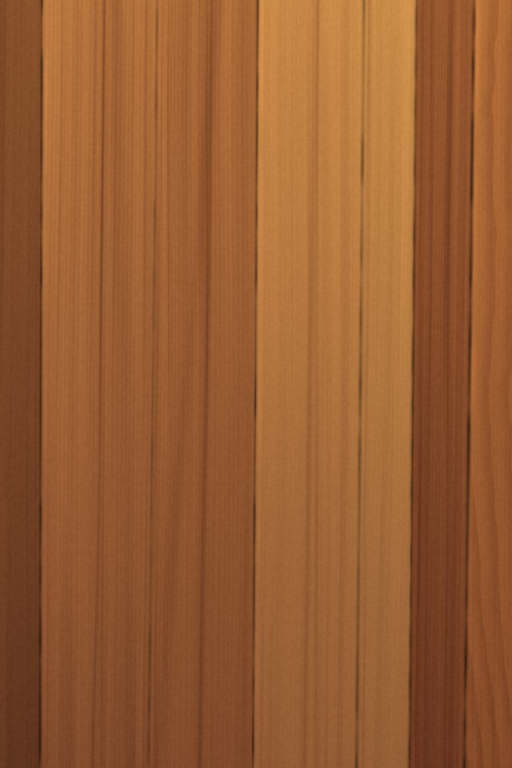
Write a WebGL 2 fragment shader that draws this texture.

```glsl
#version 300 es
precision highp float;
// Vertical wooden boards with fine straight grain, soft brown seams and light falling from above.
uniform vec2 u_resolution;
out vec4 outColor;

const int BOARDS = 7;
const int SEAMS = 6;
const int STREAKS = 12;

// Board tones from left to right, and how strongly each board is grained.
const vec3 BOARD_TONE[BOARDS] = vec3[](
  vec3(0.475, 0.272, 0.152), vec3(0.615, 0.372, 0.208), vec3(0.590, 0.350, 0.195),
  vec3(0.705, 0.460, 0.252), vec3(0.715, 0.478, 0.260), vec3(0.540, 0.302, 0.168),
  vec3(0.620, 0.362, 0.192));
const float BOARD_GRAIN[BOARDS] = float[](0.6, 0.9, 1.0, 0.5, 0.45, 1.1, 0.6);

// Seams: foot position, lean towards the top, darkness, half width.
const vec4 SEAM[SEAMS] = vec4[](
  vec4(0.078, 0.004, 0.36, 0.0030), vec4(0.290, 0.017, 0.17, 0.0030),
  vec4(0.494, 0.010, 0.34, 0.0026), vec4(0.696, 0.015, 0.27, 0.0036),
  vec4(0.799, 0.014, 0.30, 0.0030), vec4(0.907, 0.019, 0.40, 0.0034));

// Long dark streaks: foot position, lean, darkness, half width.
const vec4 STREAK[STREAKS] = vec4[](
  vec4(0.184, 0.018, 0.17, 0.003), vec4(0.255, -0.025, 0.10, 0.014),
  vec4(0.305, 0.120, 0.12, 0.012), vec4(0.390, 0.025, 0.17, 0.005),
  vec4(0.302, 0.014, 0.10, 0.003), vec4(0.595, 0.018, 0.10, 0.006),
  vec4(0.615, 0.008, 0.11, 0.003), vec4(0.708, 0.012, 0.14, 0.004),
  vec4(0.815, 0.008, 0.17, 0.005), vec4(0.832, 0.010, 0.14, 0.004),
  vec4(0.868, 0.016, 0.10, 0.005), vec4(0.890, 0.020, 0.14, 0.010));

const vec3 LIGHT_FOOT = vec3(0.81, 0.77, 0.80);
const vec3 LIGHT_TOP = vec3(1.13, 1.18, 1.12);
const vec3 STAIN = vec3(0.85, 1.10, 1.08);   // dark wood loses more green and blue
const float FINE_LINES = 125.0;
const float EDGE_GLOW = 0.25;

float hash(vec2 p) {
  vec3 q = fract(vec3(p.xyx) * 0.1031);
  q += dot(q, q.yzx + 33.33);
  return fract((q.x + q.y) * q.z);
}

float noise(vec2 p) {
  vec2 cell = floor(p), f = fract(p);
  f = f * f * (3.0 - 2.0 * f);
  return mix(mix(hash(cell), hash(cell + vec2(1, 0)), f.x),
             mix(hash(cell + vec2(0, 1)), hash(cell + vec2(1, 1)), f.x), f.y);
}

float signedNoise(vec2 p) { return 2.0 * noise(p) - 1.0; }

// Soft profile of a line: 1 on its axis, fading over its half width.
float line(float d, float halfWidth) { return exp(-d * d / (halfWidth * halfWidth)); }

// Grain along a board: faint bands, sparse thin lines and fine growth lines.
float grain(vec2 p, float id) {
  float bend = 0.006 * signedNoise(vec2(p.x * 5.0 + id * 7.0, p.y * 1.4));
  float x = p.x + bend - 0.010 * p.y;
  float broad = signedNoise(vec2(x * 19.0 + id * 31.0, p.y * 0.6));
  float narrow = signedNoise(vec2(x * 65.0 + id * 17.0, p.y * 0.7));
  float thin = smoothstep(0.62, 0.92, noise(vec2(x * 120.0 + id * 5.0, p.y * 0.9)));
  float growth = sin(6.2832 * (x * FINE_LINES + 1.4 * noise(vec2(x * 30.0, p.y * 0.8))));
  float fibre = signedNoise(vec2(x * 210.0, p.y * 3.0 + id * 9.0));
  return 0.045 * broad + 0.055 * narrow + 0.085 * thin + 0.020 * growth + 0.022 * fibre - 0.015;
}

// Wavy figure of the flat-sawn board at the right.
float flatSawn(vec2 p) {
  float wave = 0.016 * signedNoise(vec2(p.x * 6.0, p.y * 4.0))
             + 0.004 * signedNoise(vec2(p.x * 20.0, p.y * 20.0));
  float sweep = 0.13 * pow(max(0.62 - p.y, 0.0), 1.4);
  float ring = fract((p.x + wave - sweep) * 27.0);
  return 0.10 * smoothstep(0.25, 0.88, ring) * (1.0 - smoothstep(0.88, 1.0, ring)) - 0.03;
}

void main() {
  vec2 uv = gl_FragCoord.xy / u_resolution;
  vec2 p = vec2(uv.x, uv.y * 1.5);
  float pixel = 1.0 / u_resolution.x;

  // Find the board, and gather seam shade and the lit edge beside each seam.
  int board = 0;
  float seamShade = 0.0, glow = 0.0;
  vec3 tone = BOARD_TONE[0];
  for (int i = 0; i < SEAMS; i++) {
    vec4 s = SEAM[i];
    float d = uv.x - s.x - s.y * uv.y;
    if (d > 0.0) board = i + 1;
    tone = mix(tone, BOARD_TONE[i + 1], smoothstep(-pixel, pixel, d));
    float wear = 0.55 + 0.9 * noise(vec2(float(i) * 13.0, p.y * 24.0));
    seamShade = max(seamShade, s.z * wear * line(d, s.w));
    glow += s.z * line(d - 0.008, 0.004) * noise(vec2(float(i) * 5.0, p.y * 9.0));
  }

  // Darken by grain and by the long streaks.
  float id = float(board);
  float dark = grain(p, id) * BOARD_GRAIN[board];
  if (board == BOARDS - 1) dark += flatSawn(p);
  for (int i = 0; i < STREAKS; i++) {
    vec4 s = STREAK[i];
    float drift = 0.003 * signedNoise(vec2(float(i) * 11.0, p.y * 2.0));
    float fade = 0.5 + 0.6 * noise(vec2(float(i) * 3.0, p.y * 2.0 + 4.0));
    dark += s.z * fade * line(uv.x - s.x - s.y * uv.y - drift, s.w);
  }

  vec3 light = mix(LIGHT_FOOT, LIGHT_TOP, uv.y) + 0.015 * signedNoise(p * 2.0);
  vec3 color = tone * light * (1.0 - dark * STAIN) * (1.0 + EDGE_GLOW * glow);
  color *= 1.0 - seamShade;
  color += 0.012 * signedNoise(p * 230.0);
  outColor = vec4(clamp(color, 0.0, 1.0), 1.0);
}
```
